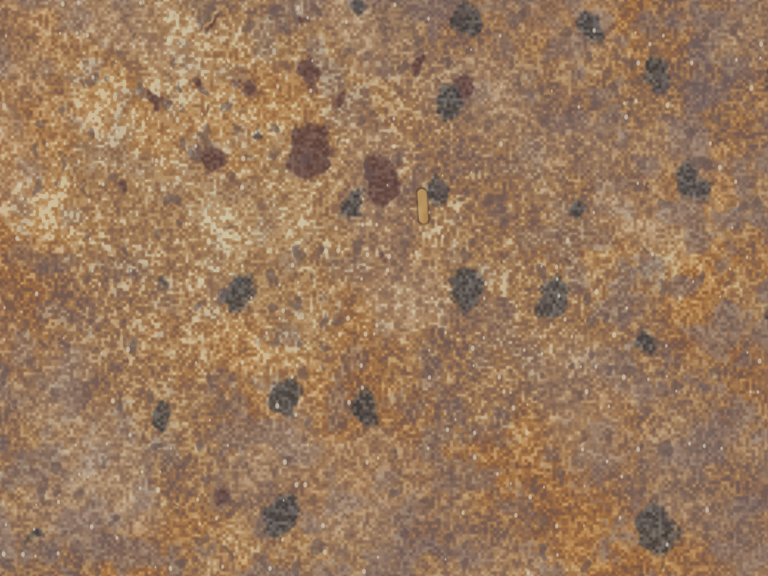
This texture is drawn by a WebGL 2 fragment shader. Its source:

```glsl
#version 300 es
precision highp float;
// Weathered rusty metal: grainy ochre and orange, with maroon stains, dark pits and pale flecks.
uniform vec2 u_resolution;
out vec4 fragColor;

float hash(vec2 p) {
  vec3 q = fract(vec3(p.xyx) * 0.1031);
  q += dot(q, q.yzx + 33.33);
  return fract((q.x + q.y) * q.z);
}

float noise(vec2 p) {
  vec2 i = floor(p), f = fract(p);
  f = f * f * (3.0 - 2.0 * f);
  return mix(mix(hash(i), hash(i + vec2(1, 0)), f.x),
             mix(hash(i + vec2(0, 1)), hash(i + vec2(1, 1)), f.x), f.y);
}

float fbm(vec2 p) {
  float sum = 0.0, amplitude = 0.5;
  for (int i = 0; i < 5; i++) {
    sum += amplitude * noise(p);
    p = mat2(1.6, 1.2, -1.2, 1.6) * p + 17.3;
    amplitude *= 0.5;
  }
  return sum / 0.97;
}

// Soft elliptical region, 1 at its centre
float region(vec2 p, vec2 centre, vec2 size) {
  vec2 d = (p - centre) / size;
  return exp(-dot(d, d));
}

// Scattered spots, one per occupied cell; returns coverage
float spots(vec2 p, float cells, float seed, float chance, float radius, float soft) {
  vec2 home = floor(p * cells);
  float cover = 0.0;
  for (int y = -1; y <= 1; y++) {
    for (int x = -1; x <= 1; x++) {
      vec2 cell = home + vec2(x, y);
      vec2 key = cell + seed + 50.0;
      vec2 centre = (cell + 0.2 + 0.6 * vec2(hash(key), hash(key + 71.7))) / cells;
      float r = radius * mix(0.4, 1.0, hash(key + 133.1));
      float d = length((p - centre) * vec2(1.2, 0.85)) - r;
      float present = step(hash(key + 211.9), chance);
      cover = max(cover, present * (1.0 - smoothstep(-soft, soft, d)));
    }
  }
  return cover;
}

// Rust colours from dark brown to pale ochre
vec3 rust(float t) {
  vec3 c = mix(vec3(0.45, 0.36, 0.33), vec3(0.55, 0.41, 0.32), smoothstep(0.12, 0.33, t));
  c = mix(c, vec3(0.62, 0.47, 0.32), smoothstep(0.33, 0.47, t));
  c = mix(c, vec3(0.70, 0.56, 0.40), smoothstep(0.47, 0.66, t));
  return mix(c, vec3(0.77, 0.71, 0.58), smoothstep(0.66, 0.92, t));
}

void main() {
  vec2 p = gl_FragCoord.xy / u_resolution.y;
  float pixel = 1.0 / u_resolution.y;
  float cloud = fbm(p * 4.0 + 3.1);
  float mottle = fbm(p * 13.0 + 41.0);
  float grain = noise(p * 185.0);
  float grit = noise(p * 88.0 + 9.0);
  vec2 ragged = p + 0.055 * (vec2(fbm(p * 16.0 + 5.0), fbm(p * 16.0 + 63.0)) - 0.5)
                  + 0.012 * (vec2(grit, noise(p * 95.0 + 31.0)) - 0.5);

  // Broad pale area at the left, darker rust around it
  vec2 drift = p + 0.3 * (vec2(cloud, fbm(p * 3.0 + 80.0)) - 0.5);
  float pale = max(region(drift, vec2(0.36, 0.64), vec2(0.38, 0.36)),
                   0.7 * region(drift, vec2(0.75, 0.52), vec2(0.32, 0.3)));
  float tone = 0.4 + 0.24 * pale + 0.45 * (cloud - 0.5) + 0.45 * (mottle - 0.5)
             + 0.55 * (grain - 0.5) + 0.32 * (grit - 0.5);
  vec3 color = rust(tone);

  // Orange bloom and grey-violet mottling
  float orange = smoothstep(0.42, 0.68, fbm(p * 5.0 + 120.0));
  color += orange * (1.0 - 0.6 * pale) * vec3(0.03, -0.015, -0.06);
  float violet = smoothstep(0.5, 0.68, fbm(p * 24.0 + 200.0) + 0.1 * (grain - 0.5));
  float exposed = 1.0 - 0.75 * pale;
  color = mix(color, vec3(0.47, 0.41, 0.41) + 0.12 * (grain - 0.5), 0.6 * violet * exposed);
  float haze = smoothstep(0.42, 0.65, fbm(p * 6.0 + 260.0));
  color = mix(color, vec3(0.64, 0.54, 0.46) + 0.3 * (tone - 0.5), 0.45 * haze);

  // Worn bare streaks inside the pale area
  float worn = smoothstep(0.62, 0.8, 0.45 * grain + 0.3 * grit + 0.35 * mottle);
  color = mix(color, vec3(0.83, 0.78, 0.67), 0.65 * worn * pale);

  // Maroon stains in a band above the middle
  float band = region(p, vec2(0.62, 0.74), vec2(0.34, 0.17));
  float stain = spots(ragged, 6.5, 7.0, 0.75, 0.06 * band, 0.006);
  stain = max(stain, spots(ragged, 4.0, 90.0, 0.2, 0.028, 0.008));
  color = mix(color, vec3(0.40, 0.29, 0.27) + 0.13 * (grain - 0.5), 0.88 * stain);

  // Blue-black pits, mostly to the right and below
  float side = smoothstep(0.35, 0.9, p.x + 0.6 * (1.0 - p.y));
  float pit = spots(ragged, 5.5, 23.0, 0.5, 0.036 * side, 0.007);
  color = mix(color, vec3(0.32, 0.31, 0.31) + 0.22 * (grain - 0.5), 0.82 * pit);
  float speck = spots(ragged, 24.0, 57.0, 0.3, 0.011, 0.004);
  color = mix(color, vec3(0.40, 0.33, 0.32), 0.6 * speck);

  // Small bright chips
  float chip = spots(p, 42.0, 300.0, 0.09, 0.0042, pixel);
  color = mix(color, vec3(0.82, 0.79, 0.72), 0.75 * chip);

  // One upright flake with a shaded side
  vec2 f = p - vec2(0.734, 0.642);
  f.x += 0.06 * f.y;
  float flake = length(vec2(f.x, max(abs(f.y) - 0.022, 0.0))) - 0.008;
  color *= 1.0 - 0.3 * (1.0 - smoothstep(0.0, 0.006, flake));
  vec3 flakeColor = vec3(0.72, 0.57, 0.36) - 4.0 * f.x + 0.06 * (grit - 0.5);
  color = mix(color, flakeColor, 1.0 - smoothstep(-pixel, pixel, flake));

  fragColor = vec4(clamp(color, 0.0, 1.0), 1.0);
}
```
